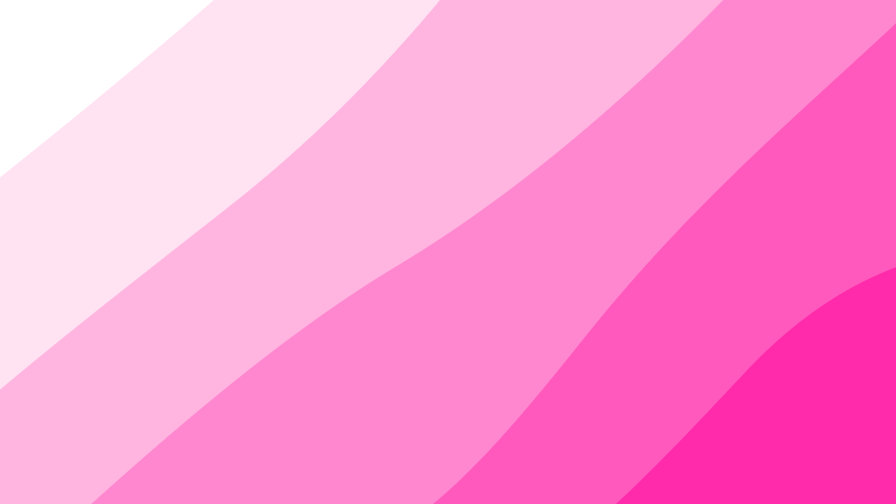
A WebGL 2 fragment shader for this background:

```glsl
#version 300 es
precision highp float;
// Flat pink layers sweeping diagonally, from white at the upper left
// to deep magenta at the lower right. Each border is a smooth curve of
// two Hermite spans; every layer is painted over the one above it.

uniform vec2 u_resolution;
out vec4 fragColor;

// Cubic span between two knots, each holding (x, y, slope).
float hermite(float x, vec3 a, vec3 b) {
    float width = b.x - a.x;
    float t = (x - a.x) / width;
    float s = 1.0 - t;
    return s * s * ((1.0 + 2.0 * t) * a.y + t * width * a.z)
         + t * t * ((1.0 + 2.0 * s) * b.y - s * width * b.z);
}

// Border height at x, continued straight beyond its end knots.
float border(float x, vec3 a, vec3 b, vec3 c) {
    float inside = clamp(x, a.x, c.x);
    float y = inside < b.x ? hermite(inside, a, b) : hermite(inside, b, c);
    return y + min(x - a.x, 0.0) * a.z + max(x - c.x, 0.0) * c.z;
}

// Paints the area below a border, with a one-pixel soft edge.
// Deeper layers are steadily more saturated.
vec3 paint(vec3 under, float depth, vec2 p, vec3 a, vec3 b, vec3 c) {
    float height = border(p.x, a, b, c) - p.y;
    float pixel = length(vec2(dFdx(height), dFdy(height)));
    vec3 layer = vec3(1.0, 0.89, 0.95) - depth * vec3(0.0, 0.18, 0.07);
    return mix(under, layer, clamp(0.5 + height / pixel, 0.0, 1.0));
}

void main() {
    // Canvas space: 16/9 wide, 1 high.
    vec2 p = gl_FragCoord.xy / u_resolution * vec2(16.0 / 9.0, 1.0);

    // Layers from upper left to lower right over a white ground.
    vec3 color = vec3(1.0);
    color = paint(color, 0.0, p, vec3(0.0, 0.648, 0.80), vec3(0.212, 0.820, 0.83), vec3(0.424, 1.0, 0.88));
    color = paint(color, 1.0, p, vec3(0.0, 0.227, 0.84), vec3(0.463, 0.597, 0.79), vec3(0.873, 1.0, 1.20));
    color = paint(color, 2.0, p, vec3(0.181, 0.0, 0.90), vec3(0.787, 0.472, 0.60), vec3(1.435, 1.0, 1.02));
    color = paint(color, 3.0, p, vec3(0.859, 0.0, 0.82), vec3(1.162, 0.333, 1.25), vec3(1.778, 0.954, 0.93));
    color = paint(color, 4.0, p, vec3(1.222, 0.0, 0.92), vec3(1.481, 0.264, 1.06), vec3(1.778, 0.470, 0.38));
    fragColor = vec4(color, 1.0);
}
```
